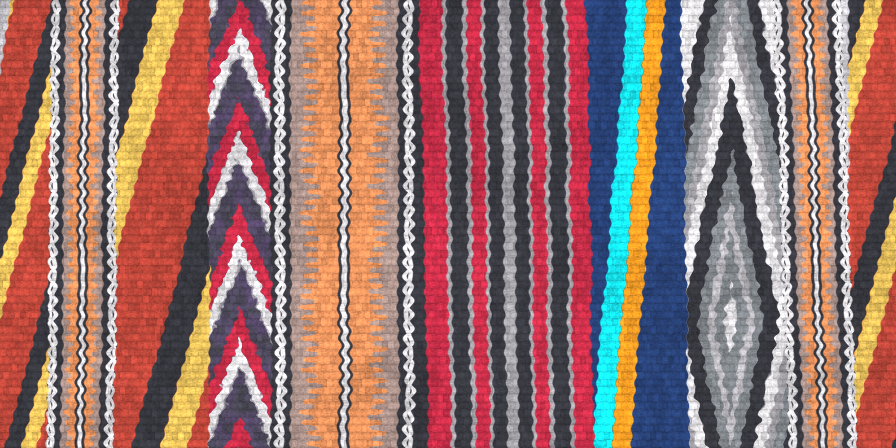
Write a Shadertoy shader that draws this texture.

```glsl
// Row of handwoven straps side by side: sashes, chevrons, combs, stripes and a diamond.
#define ROWS 384.0          // canvas height in thread units
#define RIB 6.5             // height of one weft rib
#define THREAD 5.0          // width of one stitch
#define WOBBLE 0.9          // waviness of the stripe edges
#define WEAR 0.2            // strength of fading and stitch variation
#define FUZZ 4.0            // raggedness of the woollen edges
#define CHEVRON_STEP 90.0   // height of one chevron
#define SOFT (0.9 * ROWS / iResolution.y)

const float TAU = 6.28318;
const vec3 BLACK = vec3(0.21, 0.21, 0.24), WHITE = vec3(0.88, 0.87, 0.88);
const vec3 GREY = vec3(0.63, 0.62, 0.64), SLATE = vec3(0.50, 0.52, 0.54);
const vec3 CRIMSON = vec3(0.77, 0.17, 0.27), RUST = vec3(0.74, 0.27, 0.22);
const vec3 YELLOW = vec3(0.93, 0.77, 0.36), ORANGE = vec3(0.91, 0.57, 0.36);
const vec3 TAUPE = vec3(0.66, 0.56, 0.53), NAVY = vec3(0.15, 0.25, 0.46);
const vec3 CYAN = vec3(0.08, 0.92, 0.96), AMBER = vec3(0.97, 0.62, 0.14);

float hash(vec2 p) { return fract(sin(dot(p, vec2(127.1, 311.7))) * 43758.5453); }

float noise(vec2 p) {
    vec2 i = floor(p), f = fract(p);
    f = f * f * (3.0 - 2.0 * f);
    return mix(mix(hash(i), hash(i + vec2(1, 0)), f.x),
               mix(hash(i + vec2(0, 1)), hash(i + vec2(1, 1)), f.x), f.y);
}

// Soft-edged interval from a to b
float span(float x, float a, float b) {
    return smoothstep(a - SOFT, a + SOFT, x) * smoothstep(b + SOFT, b - SOFT, x);
}

void paint(inout vec3 c, vec3 dye, float x, float a, float b) {
    c = mix(c, dye, span(x, a, b));
}

// Slanted red, black and yellow bands
vec3 sash(vec2 p, float start, float period) {
    float s = (fract((p.x + 0.26 * p.y - start) / period + 0.5) - 0.5) * period;
    vec3 c = RUST;
    paint(c, BLACK, s, -0.24 * period, 0.0);
    paint(c, YELLOW, s, 0.0, 0.22 * period);
    return c;
}

// Stacked arrowheads pointing up, with ragged edges
vec3 chevrons(vec2 p) {
    float q = fract((p.y - 85.0 - 2.5 * abs(p.x)) / CHEVRON_STEP + 0.2) - 0.2;
    float s = q * CHEVRON_STEP / 2.5 + FUZZ * (noise(p * 0.3) - 0.5);
    vec3 c = mix(BLACK * 1.25, vec3(0.34, 0.28, 0.42), noise(p * 0.12));
    paint(c, GREY, s, 19.0, 20.5);
    paint(c, CRIMSON, s, 0.0, 11.0);
    paint(c, WHITE, s, 11.0, 19.0);
    return c;
}

// Orange strap with comb teeth, a centre cord and chained borders
vec3 combStrap(vec2 p, float body) {
    float d = abs(p.x), cord = abs(p.x + 0.6 * sin(p.y * TAU / 12.0));
    float core = 2.0 + 0.02 * body;
    float tooth = smoothstep(-0.6, 0.6, sin(p.y * TAU / 9.0));
    float reach = body * (0.5 + 0.24 * tooth + 0.2 * (noise(vec2(p.y * 0.1, sign(p.x))) - 0.5));
    vec3 c = TAUPE;
    paint(c, ORANGE, d, -9.0, reach);
    paint(c, BLACK, cord, -9.0, core + 1.8);
    paint(c, WHITE, cord, -9.0, core - 0.6);
    paint(c, BLACK, d, body, body + 40.0);
    float link = abs(d - body - 9.0);
    paint(c, WHITE, abs(link - 2.6 * abs(sin(p.y * TAU / 22.0))), -9.0, 2.0);
    return c;
}

// Mirrored red, black and grey stripes
vec3 stripes(float x) {
    float d = abs(x);
    vec3 c = GREY;
    paint(c, BLACK, d, 5.0, 17.0);
    paint(c, CRIMSON, d, 20.0, 32.0);
    paint(c, BLACK, d, 36.0, 50.0);
    paint(c, CRIMSON, d, 53.5, 99.0);
    return c;
}

// Nested diamonds; d is measured across the strap
vec3 diamonds(vec2 p) {
    float d = abs(p.x) + abs(p.y - 275.0) / 5.0 + FUZZ * (noise(p * 0.2) - 0.5);
    vec3 c = WHITE;
    paint(c, SLATE, d, 6.0, 29.0);
    paint(c, GREY * 1.15, d, 15.0, 21.0);
    paint(c, BLACK, d, 29.0, 42.0);
    paint(c, GREY, d, 51.0, 58.0);
    paint(c, SLATE, d, 58.0, 67.0);
    paint(c, BLACK, d, 67.0, 78.0);
    return c;
}

void mainImage(out vec4 fragColor, in vec2 fragCoord) {
    vec2 p = fragCoord / iResolution.y * ROWS;
    p.y = ROWS - p.y;
    float row = floor(p.y / RIB);
    vec2 stitch = vec2(p.x / THREAD + 0.5 * mod(row, 2.0), p.y / RIB);

    // Edges wave with the weft and drift slowly
    vec2 q = p;
    q.x += WOBBLE * sin(p.y * TAU / (2.0 * RIB)) + 3.0 * (noise(vec2(p.y * 0.03, p.x * 0.01)) - 0.5);
    float lean = 0.02 * (q.y - 0.5 * ROWS);

    // Straps from left to right
    vec3 c = GREY * 1.25;
    paint(c, sash(q, 58.0, 60.0), q.x, 8.0 - 0.13 * q.y, 50.0);
    paint(c, sash(q, 135.0, 103.0), q.x, 98.0, 182.0);
    paint(c, combStrap(q - vec2(71.0 - 0.5 * lean, 0), 17.0), q.x + 0.5 * lean, 42.0, 100.0);
    paint(c, chevrons(q - vec2(205, 0)), q.x, 179.0, 234.0);
    paint(c, combStrap(q - vec2(295, 0), 46.0), q.x, 232.0, 368.0);
    paint(c, stripes(q.x - lean - 436.0), q.x - lean, 363.0, 508.0);
    vec3 blue = NAVY;
    float ribbon = q.x + 0.078 * q.y;
    paint(blue, CYAN, ribbon, 538.0, 555.0);
    paint(blue, AMBER, ribbon, 555.0, 571.0);
    paint(c, blue, q.x - lean, 506.0, 588.0);
    paint(c, diamonds(q - vec2(627, 0)), q.x - lean, 588.0, 680.0);
    paint(c, sash(q, 742.0, 70.0), q.x, 727.0, 800.0);
    paint(c, combStrap(q - vec2(699.0 + 2.0 * lean, 0), 17.0), q.x - 2.0 * lean, 670.0, 728.0);

    // Rounded stitches, uneven dye and worn fibres
    vec2 f = fract(stitch) - 0.5;
    float relief = 1.07 - 0.6 * f.y * f.y - 0.25 * f.x * f.x;
    float dye = hash(floor(stitch)) - 0.5 + noise(p * 0.9) - 0.5 + 0.6 * (noise(p * 0.025) - 0.5);
    c = c * relief * (1.0 + WEAR * dye) + 0.03 * noise(p * 0.5);
    fragColor = vec4(clamp(c, 0.0, 1.0), 1.0);
}
```
